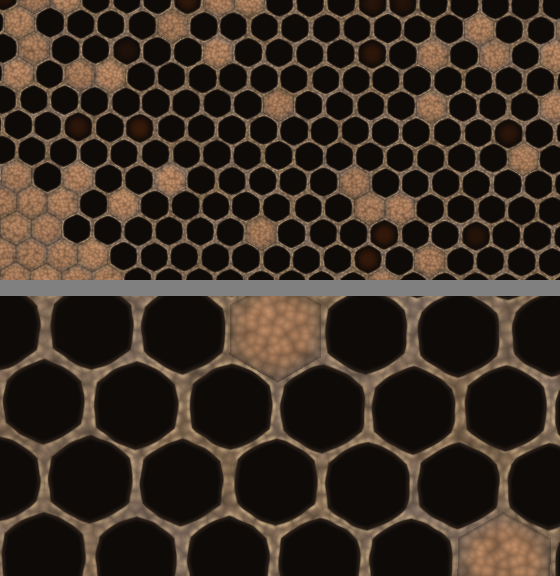
Top: the whole. Bottom: its middle third, enlarged.
Write a Shadertoy shader that draws this texture.

```glsl
// Honeycomb: dark open cells with waxy rims, and scattered clumps of capped cells.

// Lattice, in units of the canvas height (rows counted down from the top)
const float PITCH = 0.1095;
const float ROW_STEP = 0.0918;
const vec2 ORIGIN = vec2(0.0156, -0.013);
const float TILT = 0.0155;        // downward slope of the rows
const float BOW = 0.004;          // gentle arch of the rows
const float LEAN = 0.013;         // leftward drift per row, in pitches
const float ROW_ASPECT = 0.85;    // row spacing over pitch
const float LAST_ROW = 10.9;

// Cell shape, in units of the pitch
const float JITTER = 0.05;
const float HOLE_RADIUS = 0.447;
const float RADIUS_SPREAD = 0.022;
const float HEX_BLEND = 0.5;      // 0 round, 1 hexagonal
const float RIM_WIDTH = 0.022;
const float GRAIN_SCALE = 9.0;

// Variation
const float CAP_BASE = 0.11;
const float CAP_CLUMP = 0.13;
const float CAP_CORNER = 0.85;
const float CAP_TOP = 0.25;
const float AMBER_SHARE = 0.03;

const vec3 HOLE = vec3(0.055, 0.040, 0.032);
const vec3 AMBER = vec3(0.24, 0.11, 0.035);
const vec3 INNER_WALL = vec3(0.26, 0.20, 0.15);
const vec3 WAX_MAUVE = vec3(0.45, 0.38, 0.33);
const vec3 WAX_OLIVE = vec3(0.45, 0.36, 0.27);
const vec3 RIM = vec3(0.60, 0.51, 0.39);
const vec3 CAP = vec3(0.60, 0.44, 0.32);

float hash(vec2 p) {
    return fract(sin(dot(p, vec2(127.1, 311.7))) * 43758.5);
}

vec2 hash2(vec2 p) {
    return vec2(hash(p), hash(p + 57.3));
}

// Cellular noise: distance to the nearest scattered point
float cellular(vec2 p) {
    vec2 base = floor(p);
    float nearest = 2.0;
    for (int j = -1; j <= 1; j++)
        for (int i = -1; i <= 1; i++) {
            vec2 cell = base + vec2(i, j);
            nearest = min(nearest, length(cell + hash2(cell) - p));
        }
    return nearest;
}

// Soft irregular waves from -1 to 1
float waves(vec2 p) {
    return (sin(p.x + 1.7 * sin(p.y * 0.8)) + sin(p.y * 1.3 - 1.4 * sin(p.x * 0.7))) * 0.5;
}

// Canvas position to (column, row)
vec2 toLattice(vec2 p) {
    float sag = TILT * p.x + BOW * sin(p.x * 1.63);
    float row = (1.0 - p.y - ORIGIN.y - sag) / ROW_STEP;
    return vec2((p.x - ORIGIN.x) / PITCH + LEAN * row, row);
}

// 1 for a capped cell; caps gather in clumps, at the lower left and along the top
float isCapped(vec2 id) {
    float corner = smoothstep(4.2, 1.6, length((id - vec2(0.0, LAST_ROW)) * vec2(1.0, ROW_ASPECT)));
    float top = smoothstep(2.5, 0.0, id.y);
    float chance = CAP_BASE + CAP_CLUMP * waves(id * 0.9) + CAP_CORNER * corner + CAP_TOP * top;
    return step(hash(id + 11.0), chance);
}

void mainImage(out vec4 fragColor, in vec2 fragCoord) {
    vec2 g = toLattice(fragCoord / iResolution.y);
    vec2 q = g * vec2(1.0, ROW_ASPECT);
    float pixel = 1.0 / (iResolution.y * PITCH);

    // Nearest cell, and the distance to the one after it for the seams
    float first = 9.0, second = 9.0;
    vec2 id = vec2(0.0), d = vec2(0.0);
    for (int j = -1; j <= 1; j++)
        for (int i = -1; i <= 1; i++) {
            float row = floor(g.y + 0.5) + float(j);
            float shift = 0.5 * mod(row, 2.0);
            vec2 cell = vec2(floor(g.x - shift + 0.5) + float(i), row);
            vec2 offset = q - (cell + vec2(shift, 0.0)) * vec2(1.0, ROW_ASPECT);
            offset -= (hash2(cell) - 0.5) * JITTER;
            float dist = length(offset);
            if (dist < first) {
                second = first; first = dist; id = cell; d = offset;
            } else second = min(second, dist);
        }

    // Rounded hexagon with a slightly uneven edge
    vec2 a = abs(d);
    float hexagon = max(a.x, 0.5 * a.x + 0.866 * a.y);
    float shape = mix(first, hexagon, HEX_BLEND) + 0.007 * waves(q * 17.0);
    float edge = shape - HOLE_RADIUS - (hash(id + 3.0) - 0.5) * RADIUS_SPREAD;

    // Wax grain
    float fine = cellular(q * GRAIN_SCALE);
    float coarse = cellular(q * GRAIN_SCALE * 0.45 + 20.0);
    float grain = 1.0 + 0.42 * (0.5 - fine) + 0.22 * (0.5 - coarse);

    // Walls between the cells, lit along the rim of each hole
    vec3 wax = mix(WAX_MAUVE, WAX_OLIVE, 0.5 + 0.5 * waves(q * 2.3));
    float rim = exp(-pow((edge - 0.018) / RIM_WIDTH, 2.0));
    rim *= (0.45 + 0.5 * hash(id + 7.0)) * smoothstep(0.85, 0.25, fine);
    vec3 wall = mix(wax, RIM, rim) * grain;

    // Open cells, a few with an amber floor
    float amber = step(hash(id + 23.0), AMBER_SHARE + 0.25 * step(id.y, 0.5));
    vec3 hole = mix(HOLE, AMBER, amber * (0.35 + 0.5 * hash(id + 31.0)) * smoothstep(0.5, 0.1, first));
    hole = mix(hole, INNER_WALL, 0.6 * smoothstep(-0.06, 0.01, edge));
    vec3 open = mix(hole, wall, smoothstep(-pixel, pixel, edge));

    // Capped cells: warm domes with faint seams
    vec3 cap = mix(CAP, wax, 0.85 * smoothstep(0.28, 0.5, shape)) * grain;
    cap *= 1.0 - 0.22 * smoothstep(0.09, 0.0, second - first);
    cap *= 1.0 + 0.12 * (hash(id + 41.0) - 0.5) - 0.12 * d.y;

    fragColor = vec4(mix(open, cap, isCapped(id)), 1.0);
}
```
